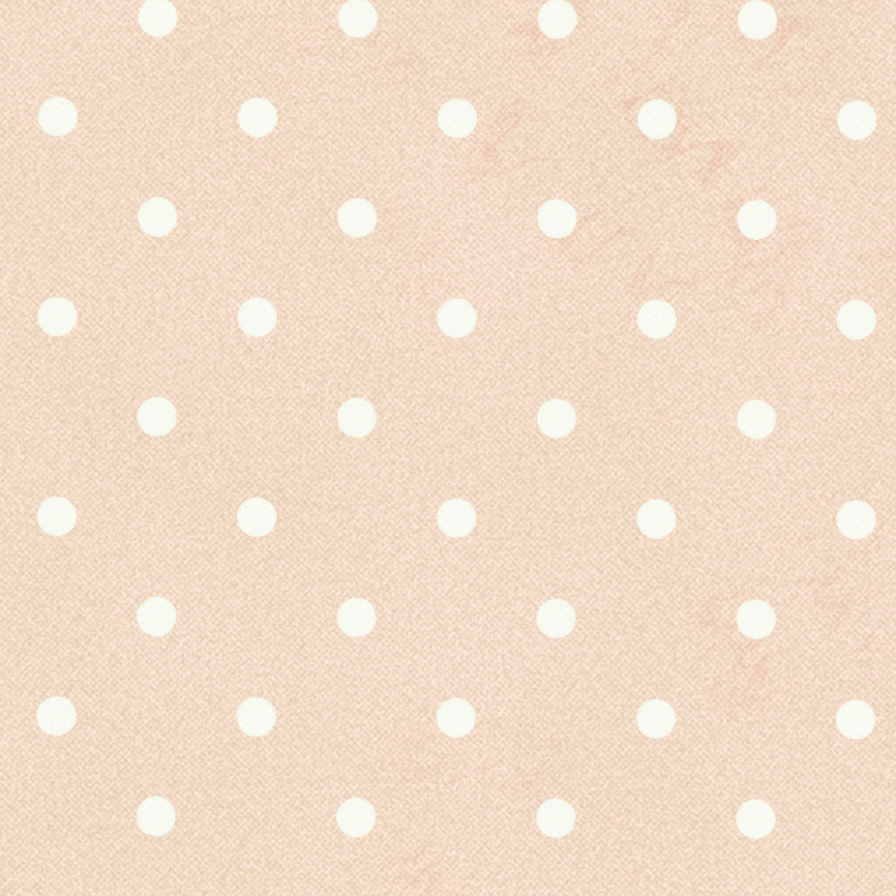
Reproduce this pattern procedurally as a Shadertoy shader.

```glsl
vec2 gradientAt(vec2 cell) {
    vec2 h = vec2(dot(cell, vec2(127.1, 311.7)), dot(cell, vec2(269.5, 183.3)));
    return 2.0 * fract(sin(h) * 43758.5) - 1.0;
}

float gradientNoise(vec2 p) {
    vec2 i = floor(p), f = fract(p);
    vec2 u = f * f * f * (f * (f * 6.0 - 15.0) + 10.0);
    float bottom = mix(dot(gradientAt(i), f),
                       dot(gradientAt(i + vec2(1, 0)), f - vec2(1, 0)), u.x);
    float top = mix(dot(gradientAt(i + vec2(0, 1)), f - vec2(0, 1)),
                    dot(gradientAt(i + vec2(1, 1)), f - vec2(1, 1)), u.x);
    return mix(bottom, top, u.y);
}

float fbm(vec2 p) {
    float sum = 0.0, amplitude = 0.5;
    for (int i = 0; i < 4; i++) {
        sum += amplitude * gradientNoise(p);
        p = mat2(1.6, 1.2, -1.2, 1.6) * p + 7.3;
        amplitude *= 0.5;
    }
    return sum;
}

// Signed distance to two interleaved square grids of discs
float polkaDots(vec2 p) {
    vec2 q = (p + vec2(-0.002 * p.y, 0.0044 * p.x) - vec2(0.0627, 0.8701)) / 0.223;
    float d = min(length(q - round(q)), length(fract(q) - 0.5));
    return d * 0.223 - 0.0221;
}

// Thin slanted wrinkles, gathered in the upper right and lower edge
float creases(vec2 p) {
    vec2 along = vec2(0.83 * p.x + 0.56 * p.y, 0.83 * p.y - 0.56 * p.x);
    float ridge = 1.0 - abs(fbm(along * vec2(9.0, 27.0) + 3.0)) * 15.0;
    float area = smoothstep(0.5, 0.1, length((p - vec2(0.8, 0.92)) * vec2(0.8, 1.1)))
               + 0.8 * smoothstep(0.2, 0.05, length(p - vec2(0.9, 0.3)))
               + 0.6 * smoothstep(0.25, 0.05, length(p - vec2(0.52, 0.03)));
    float patches = smoothstep(-0.05, 0.25, gradientNoise(p * 9.0 + 5.0));
    return max(ridge, 0.0) * area * patches;
}

void mainImage(out vec4 fragColor, in vec2 fragCoord) {
    vec2 p = fragCoord / iResolution.y;
    float pixel = 1.0 / iResolution.y;

    // Fine diagonal weave broken up by grain
    vec2 thread = sin(6.2832 * 127.0 * p + 0.6 * gradientNoise(p * 30.0));
    float weave = thread.x * thread.y;
    float grain = gradientNoise(mat2(0.9, 0.4, -0.4, 0.9) * p * 310.0);
    float speckle = gradientNoise(mat2(0.8, 0.6, -0.6, 0.8) * p * 190.0);
    float fleck = fbm(p * 75.0);
    float blotch = fbm(p * 5.0);

    // Peach cloth, alternating yellowish and pinkish threads
    float pinkness = 0.5 + 0.8 * weave + 1.1 * grain + 0.8 * speckle
                   + 0.4 * fleck + 0.45 * blotch;
    vec3 cloth = mix(vec3(0.930, 0.850, 0.742), vec3(0.966, 0.863, 0.812),
                     clamp(pinkness, -0.1, 1.1));
    cloth += 0.04 * fleck + 0.055 * grain + 0.05 * speckle + 0.014 * blotch;
    cloth += 0.009 * weave;
    cloth -= vec3(0.012, 0.055, 0.055) * creases(p);

    // Off-white printed dots with slightly uneven rims
    float d = polkaDots(p) + 0.0014 * gradientNoise(p * 130.0);
    float inkWear = 0.3 + 1.2 * grain + 1.0 * speckle + 0.6 * fleck;
    vec3 ink = mix(vec3(0.977, 0.987, 0.962), vec3(0.962, 0.966, 0.915),
                   clamp(inkWear + 0.7 * smoothstep(-0.004, 0.0, d), 0.0, 1.0));
    ink += 0.02 * fleck + 0.03 * grain + 0.005 * weave;

    float softness = max(0.7 * pixel, 0.0011);
    vec3 color = mix(cloth, ink, smoothstep(softness, -softness, d));
    fragColor = vec4(clamp(color, 0.0, 1.0), 1.0);
}
```
